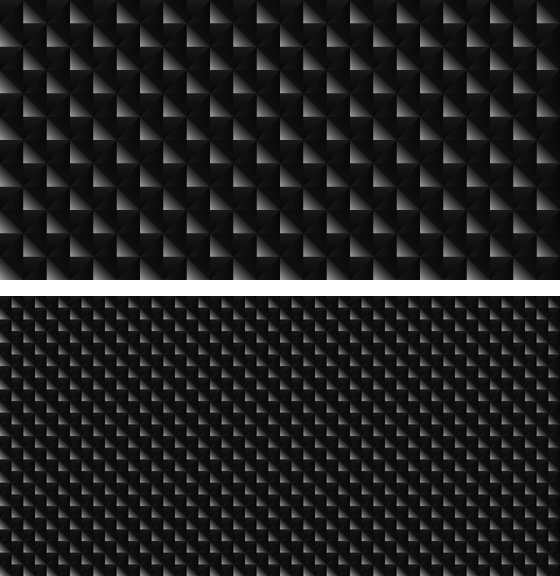
Top, the tile; bottom, the same tile 2 across and 2 down.
Write a Shadertoy shader that draws this pattern.

```glsl
// Dark studded wall: a lattice of four-sided pyramids on diamond bases.
// Each pyramid has one brightly lit upper-right facet and three near-black
// ones; facets are shaded by simple ramps and smoothed by supersampling.

#define REPEATS vec2(12.0, 6.0)  // whole pattern periods across and down
#define LIT_APEX 0.64            // lit facet at the pyramid tip
#define LIT_BASE 0.105           // lit facet at the diamond edge
#define LIT_CURVE 0.10           // sag of the lit ramp
#define UPPER_LEFT vec2(0.030, 0.095)   // grey at tip line, at far corner
#define LOWER_RIGHT vec2(0.098, 0.025)
#define LOWER_LEFT vec2(0.035, 0.060)
#define SAMPLES 4                // smoothing samples per axis

// Offset from the tip of the pyramid that covers p; tips sit on a
// checkerboard of unit squares, two squares to a period.
vec2 offsetFromTip(vec2 p) {
    vec2 cell = floor(0.5 * vec2(p.x + p.y, p.y - p.x) + 0.5);
    return p - vec2(cell.x - cell.y, cell.x + cell.y);
}

// Grey level of the pyramid facet under an offset from the tip.
float facetShade(vec2 offset) {
    vec2 reach = abs(offset);
    float slope = reach.x + reach.y;   // 0 at the tip, 1 at the base edge
    if (offset.x >= 0.0 && offset.y >= 0.0)
        return mix(LIT_APEX, LIT_BASE, slope) - LIT_CURVE * slope * (1.0 - slope);
    if (offset.y >= 0.0) return mix(UPPER_LEFT.x, UPPER_LEFT.y, reach.x);
    if (offset.x >= 0.0) return mix(LOWER_RIGHT.x, LOWER_RIGHT.y, reach.y);
    return mix(LOWER_LEFT.x, LOWER_LEFT.y, slope);
}

void mainImage(out vec4 fragColor, in vec2 fragCoord) {
    vec2 squaresPerPixel = 2.0 * REPEATS / iResolution.xy;

    // Average a small grid of samples inside the pixel
    float shade = 0.0;
    for (int j = 0; j < SAMPLES; j++) {
        for (int i = 0; i < SAMPLES; i++) {
            vec2 jitter = (vec2(i, j) + 0.5) / float(SAMPLES) - 0.5;
            vec2 p = (fragCoord + jitter) * squaresPerPixel;
            shade += facetShade(offsetFromTip(p));
        }
    }
    shade /= float(SAMPLES * SAMPLES);

    fragColor = vec4(vec3(shade), 1.0);
}
```
